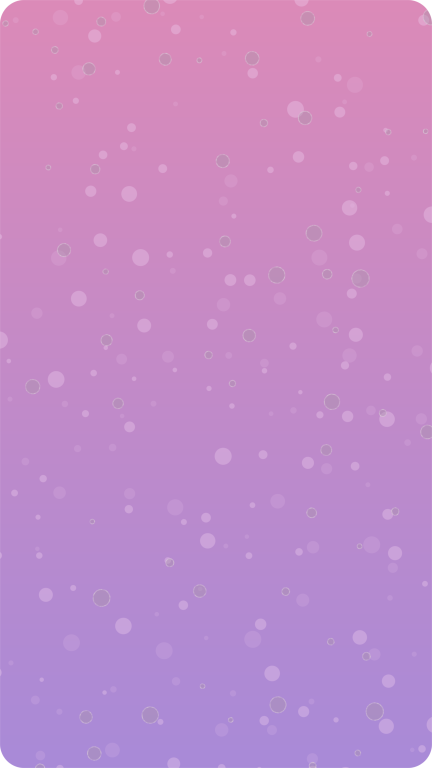
This background is drawn by a WebGL 1 fragment shader. Its source:

```glsl
precision highp float;

uniform vec2 u_resolution;

const vec3 TOP_PINK = vec3(0.860, 0.540, 0.720);
const vec3 BASE_VIOLET = vec3(0.660, 0.540, 0.845);
const vec3 PALE_DOT = vec3(0.93, 0.80, 0.93);
const vec3 RING_BODY = vec3(0.66, 0.58, 0.66);
const vec3 RING_RIM = vec3(0.86, 0.80, 0.85);
const vec3 PAPER = vec3(1.0);

const float MIN_RADIUS = 0.005;
const float MAX_RADIUS = 0.020;
const float RIM_WIDTH = 0.0012;
const float CORNER_RADIUS = 0.056;

float hash(vec2 p, float seed) {
    vec3 q = fract(vec3(p.xyx) * 0.1031 + seed * 0.137);
    q += dot(q, q.yzx + 33.33);
    return fract((q.x + q.y) * q.z);
}

vec2 gradientAt(vec2 cell) {
    float angle = 6.2832 * hash(cell, 9.0);
    return vec2(cos(angle), sin(angle));
}

float gradientNoise(vec2 p) {
    vec2 i = floor(p);
    vec2 f = p - i;
    vec2 w = f * f * f * (f * (f * 6.0 - 15.0) + 10.0);
    vec2 e = vec2(1.0, 0.0);
    float low = mix(dot(gradientAt(i), f), dot(gradientAt(i + e), f - e), w.x);
    float high = mix(dot(gradientAt(i + e.yx), f - e.yx),
                     dot(gradientAt(i + e.xx), f - e.xx), w.x);
    return mix(low, high, w.y);
}

float coverage(float distanceToEdge, float pixel) {
    return 1.0 - smoothstep(-0.7 * pixel, 0.7 * pixel, distanceToEdge);
}

float roundedBox(vec2 p, vec2 halfSize, float radius) {
    vec2 q = abs(p) - halfSize + radius;
    return length(max(q, 0.0)) + min(max(q.x, q.y), 0.0) - radius;
}

// Signed distance to the jittered disc in this grid cell, if it holds one.
float scatteredDisc(vec2 p, float columns, float density, float seed) {
    vec2 cell = floor(p * columns);
    if (hash(cell, seed) > density) return 1.0;
    float size = hash(cell, seed + 1.0);
    float radius = mix(MIN_RADIUS, MAX_RADIUS, size * sqrt(size));
    float margin = (radius + 0.004) * columns;
    vec2 jitter = vec2(hash(cell, seed + 2.0), hash(cell, seed + 3.0));
    vec2 centre = (cell + mix(vec2(margin), vec2(1.0 - margin), jitter)) / columns;
    return length(p - centre) - radius;
}

vec3 addDots(vec3 color, float disc, float opacity, float pixel) {
    return mix(color, PALE_DOT, opacity * coverage(disc, pixel));
}

vec3 addRings(vec3 color, float disc, float grain, float pixel) {
    float rim = coverage(abs(disc) - RIM_WIDTH, pixel);
    color = mix(color, RING_BODY, 0.38 * coverage(disc, pixel));
    return mix(color, RING_RIM, rim * clamp(0.42 + 0.5 * grain, 0.0, 1.0));
}

void main() {
    float pixel = 1.0 / u_resolution.x;
    vec2 p = gl_FragCoord.xy * pixel;
    vec2 size = u_resolution * pixel;

    // Vertical gradient
    vec3 color = mix(BASE_VIOLET, TOP_PINK, p.y / size.y);

    // Faint dots, bright dots, then grey rings
    for (int i = 0; i < 2; i++) {
        float layer = float(i);
        float disc = scatteredDisc(p + 0.043 * layer, 9.0 + layer, 0.6, 11.0 + 17.0 * layer);
        color = addDots(color, disc, mix(0.16, 0.36, layer), pixel);
    }
    float ring = scatteredDisc(p + 0.071, 8.0, 0.55, 53.0);
    color = addRings(color, ring, gradientNoise(p * 180.0), pixel);

    // Rounded card
    float card = roundedBox(p - 0.5 * size, 0.5 * size, CORNER_RADIUS);
    gl_FragColor = vec4(mix(PAPER, color, coverage(card, pixel)), 1.0);
}
```
